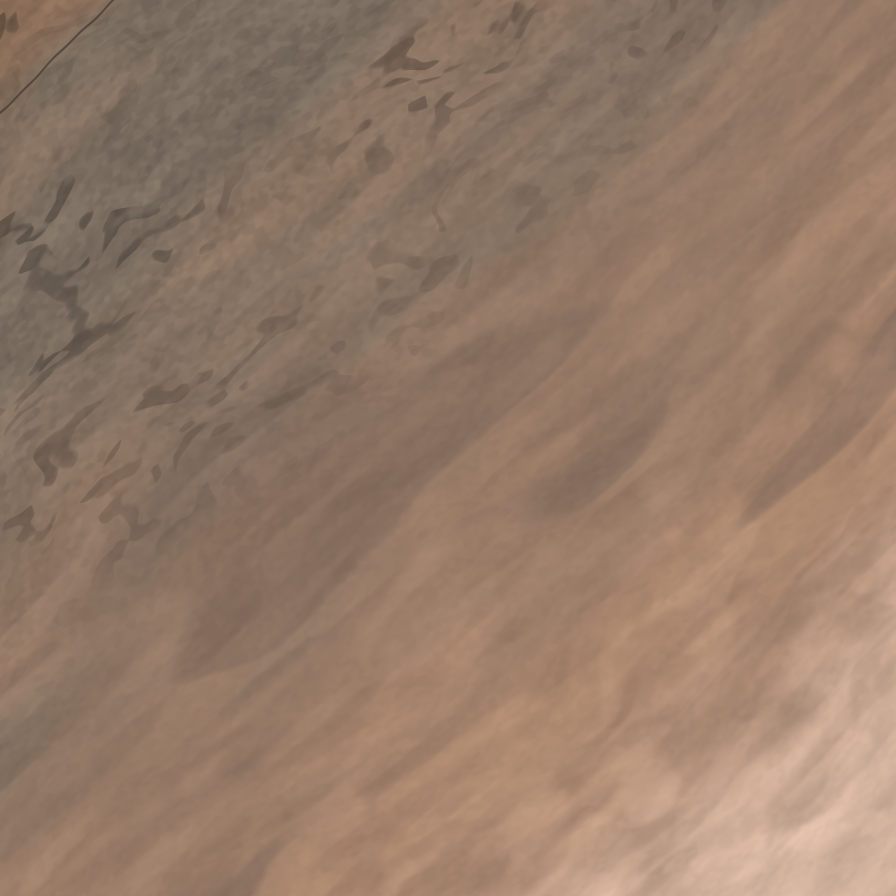
Give the GLSL for this texture, as a three.js fragment shader.

```glsl
varying vec2 vUv;

const vec3 SLATE = vec3(0.485, 0.432, 0.380);
const vec3 CLAY = vec3(0.588, 0.477, 0.400);
const vec3 SAND = vec3(0.665, 0.525, 0.430);
const vec3 PALE = vec3(0.825, 0.700, 0.620);
const vec3 RUST = vec3(0.570, 0.435, 0.340);
const vec3 UMBER = vec3(0.500, 0.410, 0.355);
const vec3 CRACK = vec3(0.270, 0.225, 0.195);

const float BED_ANGLE = 0.74;
const float BEND = 0.010;
const float SOFT = 6.0;
const float HARD = 40.0;
const float STREAK_SHIFT = 0.55;
const float FINE_CONTRAST = 0.11;
const float FLAKE_CONTRAST = 0.10;
const float GRAIN_CONTRAST = 0.07;
const float FACET_CONTRAST = 0.05;
const float PIT_DEPTH = 0.24;
const float CRACK_OFFSET = 0.874;
const float CRACK_WIDTH = 0.0011;

vec3 hash3(vec2 cell) {
  vec3 q = fract(cell.xyx * vec3(0.1031, 0.1030, 0.0973));
  q += dot(q, q.yxz + 33.33);
  return fract((q.xxy + q.yzz) * q.zyx);
}

// Cellular noise: random cell values blended by distance to jittered points
float cellNoise(vec2 p, float sharpness) {
  vec2 base = floor(p);
  vec2 local = fract(p);
  float sum = 0.0;
  float total = 0.0;
  for (int j = -1; j <= 1; j++) {
    for (int i = -1; i <= 1; i++) {
      vec2 offset = vec2(float(i), float(j));
      vec3 rnd = hash3(base + offset);
      vec2 d = offset + rnd.xy - local;
      float w = exp(-sharpness * dot(d, d));
      sum += w * rnd.z;
      total += w;
    }
  }
  return sum / total;
}

// Noise centred on zero, stretched along the bedding
float layer(vec2 bed, vec2 scale, float seed) {
  return cellNoise(bed * scale + seed, SOFT) - 0.5;
}

// Rotate so x runs along the bedding and y across it, then bend gently
vec2 bedding(vec2 uv) {
  float c = cos(BED_ANGLE);
  float s = sin(BED_ANGLE);
  vec2 bed = vec2(c * uv.x + s * uv.y, s * uv.x - c * uv.y);
  bed.y += BEND * (sin(bed.x * 5.0 + bed.y * 4.0) + 0.5 * sin(bed.x * 13.0 - bed.y * 9.0));
  return bed;
}

void main() {
  vec2 bed = bedding(vUv);
  float across = bed.y;
  float weathered = 1.0 - smoothstep(-0.45, 0.0, across);
  float flaky = smoothstep(0.0, 0.35, across);

  // Streaks from broad to fine
  float broad = layer(bed, vec2(2.2, 10.0), 3.7);
  float medium = layer(bed, vec2(4.5, 24.0), 17.3);
  float fine = layer(bed, vec2(9.0, 60.0), 41.9);
  float streak = 0.6 * broad + 0.4 * medium;

  // Flakes follow a warped bed, so their edges crumple
  vec2 warp = vec2(layer(bed, vec2(9.0, 14.0), 61.1), layer(bed, vec2(11.0, 17.0), 73.5));
  vec2 crumpled = bed + 0.045 * warp;
  float flake = 0.6 * layer(crumpled, vec2(13.0, 30.0), 87.2)
              + 0.4 * layer(crumpled, vec2(30.0, 62.0), 99.8);
  float grain = layer(bed, vec2(110.0, 180.0), 131.0);
  float facet = cellNoise(crumpled * vec2(5.0, 8.0) + 12.6, HARD) - 0.5;

  // Colour bands from slate to the pale corner
  float level = across + STREAK_SHIFT * streak;
  vec3 color = mix(SLATE, CLAY, smoothstep(-0.50, 0.02, level));
  color = mix(color, SAND, smoothstep(-0.05, 0.32, level));
  float glow = across + 0.10 * streak + 0.06 * flake + 0.04 * facet;
  color = mix(color, PALE, smoothstep(0.26, 0.58, glow));
  color = mix(color, RUST, 0.75 * (1.0 - smoothstep(-0.68, -0.54, across + 0.2 * streak)));

  // Warm veins in the slate and dark lenses in the clay
  float vein = smoothstep(0.06, 0.28, layer(bed, vec2(3.0, 17.0), 151.4));
  color = mix(color, CLAY, 0.6 * vein * weathered);
  float lens = smoothstep(0.08, 0.32, layer(bed, vec2(3.6, 13.0), 173.6) + 0.3 * fine);
  color = mix(color, UMBER, 0.65 * lens * (1.0 - weathered) * (1.0 - smoothstep(0.22, 0.42, across)));

  // Surface relief
  float relief = FINE_CONTRAST * fine
               + FLAKE_CONTRAST * flake * mix(0.6, 1.5, flaky)
               + GRAIN_CONTRAST * grain * mix(0.55, 1.5, weathered)
               + FACET_CONTRAST * facet * flaky;
  color *= 1.0 + relief;

  // Small pits gathered in weathered patches
  float pitPatch = smoothstep(-0.05, 0.25, layer(bed, vec2(4.0, 13.0), 197.2));
  float pit = smoothstep(0.10, 0.34, layer(crumpled, vec2(38.0, 95.0), 211.7));
  color *= 1.0 - PIT_DEPTH * pit * mix(0.25, 1.0, pitPatch) * weathered;

  // One thin crack across the upper left corner
  float wobble = 0.0012 * sin(vUv.x * 70.0) + 0.0006 * sin(vUv.x * 190.0);
  float crackDist = abs(vUv.y - vUv.x - CRACK_OFFSET + wobble) * 0.707;
  float crack = 1.0 - smoothstep(0.3 * CRACK_WIDTH, 1.8 * CRACK_WIDTH, crackDist);
  color = mix(color, CRACK, 0.75 * crack);

  gl_FragColor = vec4(color, 1.0);
}
```
